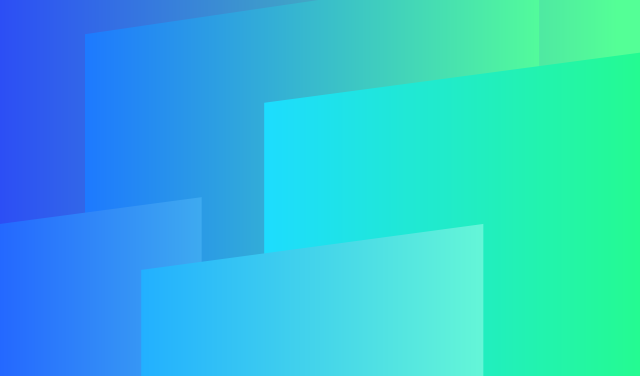
This background is drawn by a Shadertoy shader. Its source:

```glsl
// Overlapping slanted panels, each filled with its own horizontal gradient.
// Every panel runs from the bottom up to a sloped top edge and is laid over
// the backdrop from back to front, with edges smoothed over one pixel.

#define BACKDROP_START vec3(0.173, 0.306, 0.961)
#define BACKDROP_END   vec3(0.329, 1.000, 0.588)
#define BACKDROP_REACH 0.965

// Panel shapes: left, right, top at left, top at right (fractions of canvas)
#define REAR_PANEL  vec4(0.1328, 0.8424, 0.909, 1.086)
#define SIDE_PANEL  vec4(0.0, 0.3151, 0.4044, 0.4756)
#define MAIN_PANEL  vec4(0.4128, 1.0, 0.7267, 0.8600)
#define FRONT_PANEL vec4(0.2207, 0.7552, 0.2822, 0.4044)

// Coverage of a signed distance measured in pixels.
float coverage(float pixels) {
    return clamp(pixels + 0.5, 0.0, 1.0);
}

// Lays a panel with a left-to-right gradient over the colour below it.
vec3 layPanel(vec3 below, vec2 uv, vec4 panel, vec3 startColor, vec3 endColor) {
    float across = (uv.x - panel.x) / (panel.y - panel.x);
    float top = mix(panel.z, panel.w, across);
    float sides = coverage((uv.x - panel.x) * iResolution.x)
                * coverage((panel.y - uv.x) * iResolution.x);
    float mask = sides * coverage((top - uv.y) * iResolution.y);
    vec3 fill = mix(startColor, endColor, clamp(across, 0.0, 1.0));
    return mix(below, fill, mask);
}

void mainImage(out vec4 fragColor, in vec2 fragCoord) {
    vec2 uv = fragCoord / iResolution.xy;

    // Backdrop: blue to light green
    vec3 color = mix(BACKDROP_START, BACKDROP_END, min(uv.x / BACKDROP_REACH, 1.0));

    // Panels from back to front
    color = layPanel(color, uv, REAR_PANEL, vec3(0.114, 0.475, 1.0), vec3(0.322, 0.984, 0.608));
    color = layPanel(color, uv, SIDE_PANEL, vec3(0.141, 0.408, 1.0), vec3(0.243, 0.667, 0.941));
    color = layPanel(color, uv, MAIN_PANEL, vec3(0.114, 0.863, 1.0), vec3(0.141, 0.984, 0.569));
    color = layPanel(color, uv, FRONT_PANEL, vec3(0.133, 0.690, 1.0), vec3(0.392, 0.965, 0.843));

    fragColor = vec4(color, 1.0);
}
```
